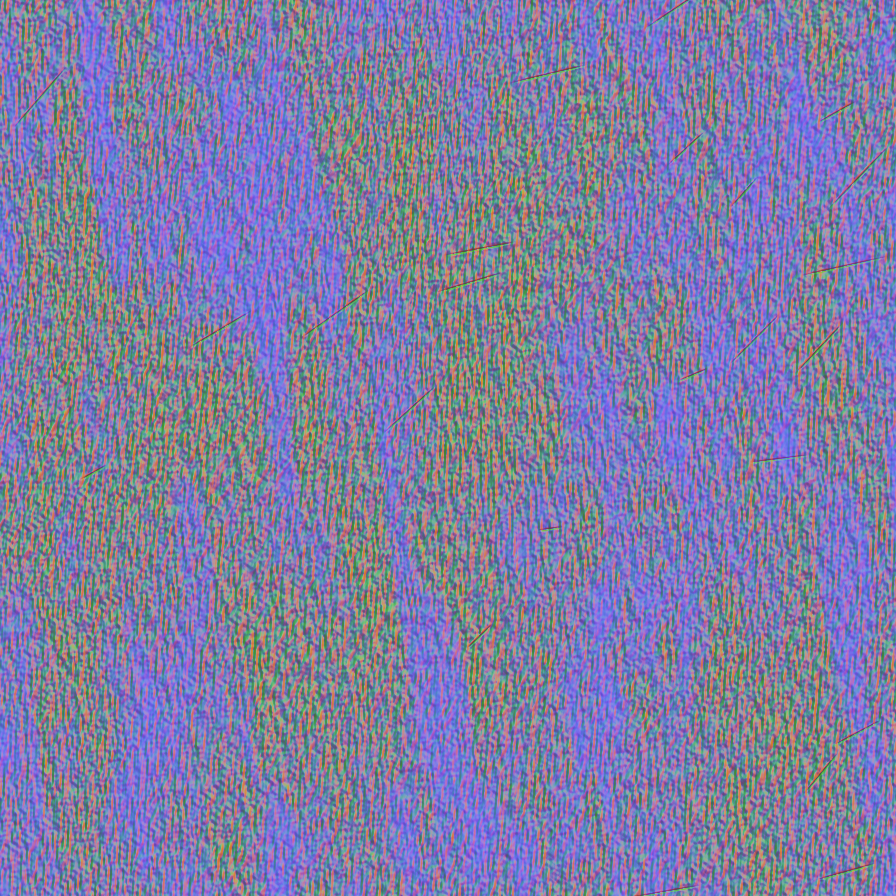
This texture map is drawn by a three.js fragment shader. Its source:

```glsl
varying vec2 vUv;

const vec2 RIDGE_CELLS = vec2(340.0, 72.0);  // cells across and up
const vec2 HAIR_CELLS = vec2(270.0, 85.0);
const float RIDGE_LEAN = 0.06;               // lean to the right going up
const float HAIR_LEAN = 0.42;
const float HAIR_DEPTH = 0.48;
const float CRUMB_CELLS = 270.0;
const float CRUMB_DEPTH = 0.36;
const float WARP = 0.03;
const float BAND_LEAN = 0.13;                // bands lean left going up
const vec2 BAND_RANGE = vec2(0.12, 0.88);
const vec2 STREAK_RANGE = vec2(0.10, 0.28);
const float STREAK_ROUGH = 0.25;
const float RELIEF_SMOOTH = 1.7;
const float RELIEF_ROUGH = 5.6;
const float HIDDEN_RELIEF = 0.05;            // relief too fine to resolve
const float SAMPLE_STEP = 0.0011;
const int SCRATCHES = 24;
const float SCRATCH_WIDTH = 0.001;
const float SCRATCH_DEPTH = 0.5;
const vec2 TILT_GAIN = vec2(0.29, 0.25);

float hash(vec2 p) {
  return fract(sin(dot(p, vec2(127.1, 311.7))) * 43758.5453);
}

float noise(vec2 p) {
  vec2 i = floor(p);
  vec2 f = fract(p);
  f = f * f * (3.0 - 2.0 * f);
  return mix(mix(hash(i), hash(i + vec2(1.0, 0.0)), f.x),
             mix(hash(i + vec2(0.0, 1.0)), hash(i + vec2(1.0, 1.0)), f.x), f.y);
}

// Coarse patches cut by long worn streaks, 0 smooth to 1 rough
float roughness(vec2 p) {
  vec2 q = vec2(p.x + BAND_LEAN * p.y, p.y);
  q.x += 0.03 * noise(p * vec2(4.0, 5.0) + 61.0);
  float n = 0.34 * noise(q * vec2(12.0, 6.0) + 3.7)
          + 0.33 * noise(q * vec2(31.0, 9.0) + 11.3)
          + 0.33 * noise(q * vec2(85.0, 18.0) + 29.1);
  float streak = smoothstep(STREAK_RANGE.x, STREAK_RANGE.y,
                            noise(q * vec2(25.0, 4.0) + 83.0));
  return smoothstep(BAND_RANGE.x, BAND_RANGE.y, n) * mix(STREAK_ROUGH, 1.0, streak);
}

// Thin straight grooves, mostly rising to the right
float scratches(vec2 p) {
  float groove = 0.0;
  for (int i = 0; i < SCRATCHES; i++) {
    float id = float(i) + 1.0;
    vec2 center = vec2(hash(vec2(id, 1.3)), hash(vec2(id, 5.9)));
    float angle = mix(0.1, 0.9, hash(vec2(id, 8.2)));
    float halfLength = mix(0.015, 0.055, hash(vec2(id, 13.7)));
    vec2 along = vec2(cos(angle), sin(angle));
    vec2 d = p - center;
    float across = (d.x * along.y - d.y * along.x) / SCRATCH_WIDTH;
    float ends = 1.0 - smoothstep(0.4, 1.0, abs(dot(d, along)) / halfLength);
    groove = max(groove, ends * exp(-across * across));
  }
  return groove;
}

// Upright ridges, slanted hairs and small crumbs
float height(vec2 p) {
  vec2 q = p + WARP * vec2(noise(p * vec2(5.0, 3.0) + 17.0), 0.0);
  q.y += 0.012 * noise(p * vec2(90.0, 30.0) + 7.0);
  float ridges = noise(vec2(q.x - RIDGE_LEAN * p.y, q.y) * RIDGE_CELLS + 40.0);
  float hairs = noise(vec2(q.x - HAIR_LEAN * p.y, q.y) * HAIR_CELLS + 150.0);
  vec2 turned = vec2(0.8 * p.x - 0.6 * p.y, 0.6 * p.x + 0.8 * p.y);
  float crumbs = noise(turned * CRUMB_CELLS + 400.0);
  return ridges + HAIR_DEPTH * hairs + CRUMB_DEPTH * crumbs
       - SCRATCH_DEPTH * scratches(p);
}

void main() {
  vec2 p = vUv;
  float rough = roughness(p);
  float relief = mix(RELIEF_SMOOTH, RELIEF_ROUGH, rough);

  // Slope from forward differences, in ridge widths
  float h = height(p);
  vec2 slope = vec2(height(p + vec2(SAMPLE_STEP, 0.0)) - h,
                    height(p + vec2(0.0, SAMPLE_STEP)) - h);
  slope *= relief / (SAMPLE_STEP * RIDGE_CELLS.x);

  // Encode the normal, with softened tilt and darker blue on rough ground
  float steepness = dot(slope, slope);
  vec2 tilt = -slope * inversesqrt(1.0 + steepness);
  float red = 0.47 + TILT_GAIN.x * tilt.x + 0.08 * tilt.x * tilt.x;
  float green = mix(0.45, 0.53, rough) + TILT_GAIN.y * tilt.y;
  float blue = inversesqrt(1.0 + 0.5 * steepness + HIDDEN_RELIEF * relief * relief);
  gl_FragColor = vec4(red, green, blue, 1.0);
}
```
